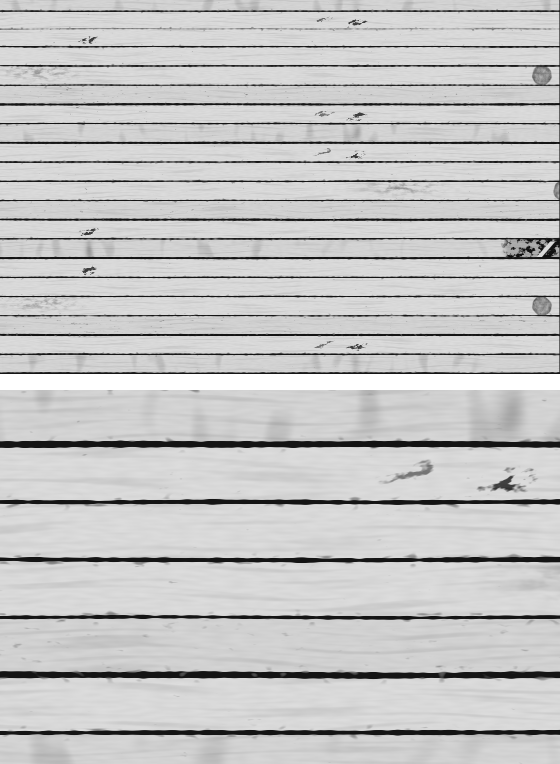
Top, the full canvas; bottom, a detail of the centre.
Write a Shadertoy shader that draws this texture.

```glsl
// Whitewashed horizontal boards with dark, ragged seams between them.
// Boards cycle through six kinds (streaked, knotted, speckled, smudged, plain,
// knotted); layered gradient noise adds the grain, chips, knots and stains.

#define BOARDS 19.46        // boards over the canvas height
#define PAINT 0.85          // grey of the clean paint
#define SEAM_SHADE 0.08     // grey inside the seams
#define SEAM_HALF 0.036     // half width of a normal seam, in boards
#define SEAM_RAGGED 0.035   // roughness of the seam edges
#define GRAIN 0.055         // contrast of the wood grain
#define KNOT_X 18.55        // knot position along the board
#define MIRROR_X 23.17      // knots flip about half of this on odd groups
#define WEAR 0.30           // strength of the general specks

float hash(vec2 p) {
    vec3 q = fract(vec3(p.xyx) * 0.1031);
    q += dot(q, q.yzx + 33.33);
    return fract((q.x + q.y) * q.z);
}

vec2 gradient(vec2 cell) {
    float angle = 6.2832 * hash(cell);
    return vec2(cos(angle), sin(angle));
}

// Gradient noise, about -0.7 to 0.7
float noise(vec2 p) {
    vec2 i = floor(p), f = fract(p);
    vec2 u = f * f * f * (f * (f * 6.0 - 15.0) + 10.0);
    vec2 e = vec2(1.0, 0.0);
    float low = mix(dot(gradient(i), f), dot(gradient(i + e), f - e), u.x);
    float high = mix(dot(gradient(i + e.yx), f - e.yx),
                     dot(gradient(i + 1.0), f - 1.0), u.x);
    return mix(low, high, u.y);
}

float fbm(vec2 p) {
    float sum = 0.0, amp = 1.0;
    for (int i = 0; i < 3; i++) {
        sum += amp * noise(p);
        p = p * 2.03 + 17.3;
        amp *= 0.55;
    }
    return sum;
}

float is(float kind, float wanted) { return 1.0 - step(0.5, abs(kind - wanted)); }

// Soft elliptical mask
float spot(vec2 d, vec2 radius) { d /= radius; return exp(-dot(d, d)); }

// Spot broken up into flakes by noise
float flakes(vec2 d, vec2 radius, vec2 scale, float seed) {
    float mask = spot(d, radius);
    return smoothstep(0.36, 0.75, mask * (0.6 + 1.1 * fbm(d * scale + seed)));
}

// Paint and wear of one board; q is in board units, f is the height within it
float boardShade(vec2 q, float row, float f) {
    float pattern = row > 17.5 ? row - 7.0 : row;
    float kind = mod(pattern, 6.0);
    float odd = mod(floor((pattern + 1.0) / 6.0), 2.0);
    float streaked = is(kind, 0.0), speckled = is(kind, 2.0), smudged = is(kind, 3.0);
    float knotted = max(is(kind, 1.0), is(kind, 5.0));
    vec2 seed = vec2(row * 7.31, row * 3.7);

    // Base tone, long grain lines and fine fibres
    float shade = PAINT - 0.03 * speckled - 0.025 * streaked;
    float bend = 0.25 * noise(q * vec2(0.25, 0.6) + seed);
    float lines = noise(vec2(q.x * 0.35, (f + bend) * 10.0) + seed);
    shade -= GRAIN * (smoothstep(0.0, 0.5, lines) + 0.5 * noise(q * vec2(3.0, 16.0)));

    // Scattered specks, densest on speckled boards
    float speck = fbm(q * vec2(2.6, 7.0) + seed) + 0.25 * noise(q * 0.4 + seed);
    shade -= WEAR * smoothstep(0.65 - 0.25 * speckled, 1.15, speck);

    // Faint saw marks across streaked boards
    float x = mix(q.x, MIRROR_X - q.x, odd);
    float marks = noise(vec2(q.x * 1.6, f * 0.7) + seed);
    float sawn = 0.09 * smoothstep(0.1, 0.5, marks);
    sawn += 0.16 * spot(vec2(x - KNOT_X, f - 0.5), vec2(0.22, 0.6)) * (0.7 + marks);
    shade -= streaked * sawn;

    // Slanted knot with a smaller companion
    vec2 d = vec2(x - KNOT_X, f - 0.35);
    d.y -= 0.2 * d.x * (1.0 - 2.0 * odd);
    float knot = flakes(d, vec2(0.62, 0.26), vec2(3.0, 6.0), 4.0 + row);
    knot += 0.65 * flakes(d - vec2(-1.7, 0.5), vec2(0.6, 0.2), vec2(2.5, 6.0), 9.0 + row);
    shade -= knotted * 0.6 * knot;

    // Long smudge and a round, rimmed knot at the right end
    vec2 s = vec2(q.x - 2.1 - 18.9 * odd, f - 0.68);
    shade -= smudged * 0.28 * spot(s, vec2(1.7, 0.38))
           * smoothstep(-0.3, 0.7, fbm(q * vec2(2.0, 5.0) + seed));
    vec2 e = vec2(q.x - 28.2 - 1.1 * odd, f - 0.5) / vec2(0.52, 0.54);
    float r = length(e) + 0.12 * noise(q * 3.0);
    float disc = 1.0 - smoothstep(0.88, 1.05, r);
    float rings = 0.26 + 0.14 * smoothstep(0.6, 0.95, r) + 0.15 * fbm(q * vec2(5.0, 4.0));
    shade -= smudged * disc * rings;

    // Charred end with a pale splinter, on the odd streaked board
    float charred = smoothstep(26.0, 26.5, q.x + 0.3 * noise(q * 3.0));
    float burn = 0.15 + 0.6 * smoothstep(-0.05, 0.4, fbm(q * vec2(2.6, 3.2) + 5.0)
               + 0.5 * spot(vec2(q.x - 28.6, f - 0.5), vec2(0.7, 0.8)) - 0.05);
    vec2 t = vec2(q.x - 28.4, f - 0.45);
    float splinter = (1.0 - smoothstep(0.07, 0.14, abs(t.x * 0.75 - t.y * 0.65)))
                   * (1.0 - smoothstep(0.38, 0.46, abs(t.y)));
    float charShade = mix(shade - burn, PAINT, splinter);
    return mix(shade, charShade, streaked * odd * charred);
}

void mainImage(out vec4 fragColor, in vec2 fragCoord) {
    float pixel = BOARDS / iResolution.y;
    vec2 q = fragCoord * pixel - vec2(0.0, 0.03);
    q.y += 0.08 * clamp(q.y - 17.0, 0.0, 2.0);   // top boards are narrower
    float row = floor(q.y);
    float shade = boardShade(q, row, q.y - row);

    // Seam: width depends on the board above, edges are ragged
    float seam = floor(q.y + 0.5), kind = mod(seam, 6.0), faint = is(seam, 18.0);
    float heavy = max(is(kind, 0.0), is(kind, 2.0)) * (1.0 - faint);
    float halfWidth = SEAM_HALF + 0.017 * heavy - 0.008 * is(kind, 3.0) - 0.014 * faint;
    vec2 along = vec2(q.x, seam * 5.3);
    halfWidth += SEAM_RAGGED * (0.5 * noise(along * vec2(5.0, 1.0) + 0.5)
               + 0.4 * noise(along * vec2(0.7, 1.0) + 0.3));
    float dist = abs(q.y - seam + 0.02 * noise(along * vec2(0.25, 1.0) + 0.4));
    float gap = 1.0 - smoothstep(-0.5, 0.5, (dist - halfWidth) / pixel);
    float chips = smoothstep(0.25, 0.6, noise(q * vec2(4.0, 9.0) + seam));
    shade -= 0.3 * chips * (1.0 - smoothstep(0.05, 0.17, dist));
    gap *= 1.0 - 0.6 * is(kind, 2.0) * chips;
    shade = mix(shade, SEAM_SHADE, gap * (1.0 - 0.4 * faint));

    // Dark right border
    float border = (iResolution.x - fragCoord.x) * pixel;
    shade = mix(SEAM_SHADE, shade, smoothstep(0.0, 0.06, border));
    fragColor = vec4(vec3(clamp(shade, 0.06, 0.9)), 1.0);
}
```
